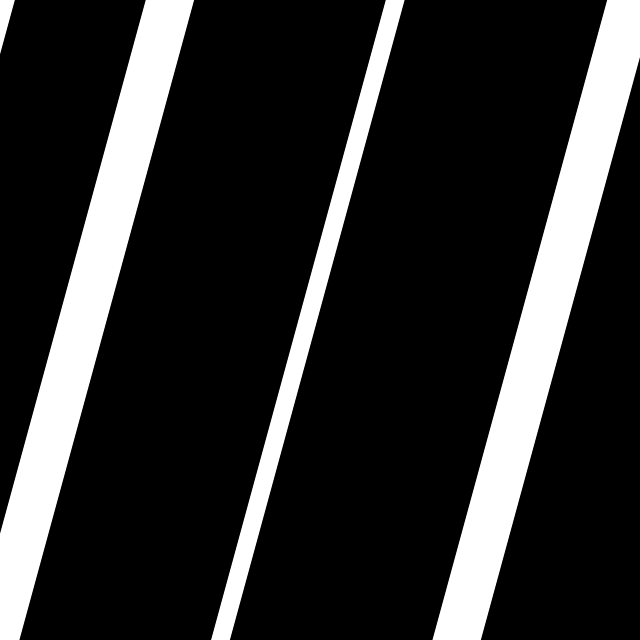
Write a three.js fragment shader that draws this pattern.

```glsl
varying vec2 vUv;

// Coverage of a band, measured along the horizontal
float band(float x, float center, float halfWidth) {
  return 1.0 - smoothstep(-0.001, 0.001, abs(x - center) - halfWidth);
}

void main() {
  // Shear so that every leaning band becomes vertical
  float across = vUv.x - 0.273 * (vUv.y - 0.5);

  // Thin and wide bands alternate at uneven spacing
  vec4 centers = vec4(-0.128, 0.129, 0.481, 0.850);
  float white = 0.0;
  for (int i = 0; i < 4; i++) {
    float isWide = mod(float(i), 2.0);
    white = max(white, band(across, centers[i], mix(0.0147, 0.0378, isWide)));
  }

  gl_FragColor = vec4(vec3(white), 1.0);
}
```
